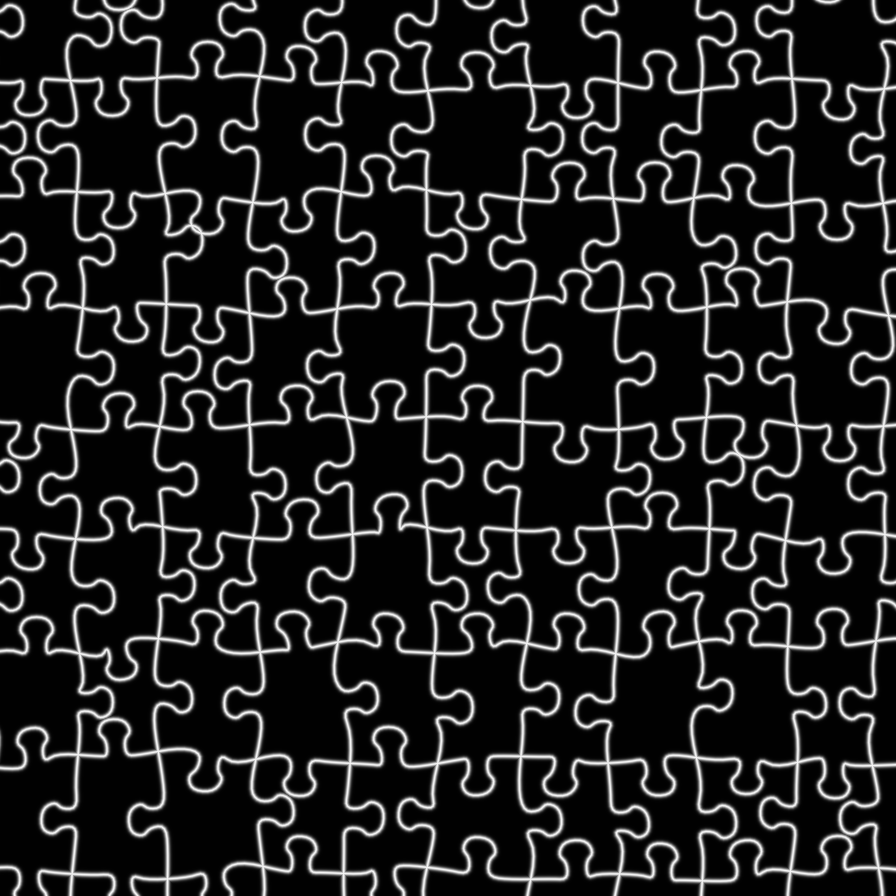
This pattern is drawn by a WebGL 2 fragment shader. Its source:

```glsl
#version 300 es
precision highp float;
// Jigsaw puzzle: soft white outlines of irregular interlocking pieces on black.

uniform vec2 u_resolution;
out vec4 outColor;

const vec2 CELL = vec2(0.0997, 0.126);
const vec2 ORIGIN = vec2(0.085, 0.026);

vec2 hash2(vec2 p) {
  vec3 q = fract((p.xyx + 37.0) * vec3(0.1031, 0.1030, 0.0973));
  q += dot(q, q.yzx + 33.33);
  return fract((q.xx + q.yz) * q.zy);
}

// Jittered corner where four pieces meet
vec2 corner(vec2 id) {
  return ORIGIN + CELL * id + (hash2(id) - 0.5) * 0.019;
}

// Direction in which a cut crosses a corner, shared by both of its edges
vec2 cutTangent(vec2 id, vec2 axis) {
  vec2 slope = (hash2(id + 51.0) - 0.5) * 0.55;
  return (axis + axis.yx * dot(axis, slope)) * dot(axis, CELL) * 0.24;
}

float segmentDistance(vec2 p, vec2 a, vec2 b) {
  vec2 ap = p - a, ab = b - a;
  return length(ap - ab * clamp(dot(ap, ab) / dot(ab, ab), 0.0, 1.0));
}

// Distance to a knobbed edge, a clamped quadratic B-spline
float edgeDistance(vec2 p, vec2 id, vec2 axis) {
  vec2 a = corner(id), b = corner(id + axis);
  if (distance(p, 0.5 * (a + b)) > 0.5 * distance(a, b) + 0.02) return 1.0;

  vec2 rnd = hash2(id * 1.7 + axis * 19.0 + 7.0);
  vec2 shape = hash2(id + axis * 83.0 + 11.0);
  float size = mix(0.037, 0.041, shape.x);
  float lean = (shape.y - 0.5) * 0.3;
  vec2 along = normalize(b - a) * size;
  vec2 outward = vec2(-along.y, along.x) * (rnd.x < 0.5 ? -1.0 : 1.0);
  vec2 middle = mix(a, b, 0.5 + (rnd.y - 0.5) * 0.07);

  // Half of the knob: foot, neck, cheek, top
  vec2 knob[4] = vec2[4](vec2(0.27, -0.07), vec2(0.26, 0.40),
                         vec2(0.50, 0.62), vec2(0.30, 1.0));
  vec2 c[12];
  c[0] = a;
  c[1] = a + cutTangent(id, axis);
  c[10] = b - cutTangent(id + axis, axis);
  c[11] = b;
  for (int i = 0; i < 4; i++) {
    vec2 k = knob[i];
    vec2 base = middle + outward * k.y + along * lean * k.y;
    c[2 + i] = base - along * k.x;
    c[9 - i] = base + along * k.x;
  }

  float d = 1.0;
  vec2 last = a;
  for (int i = 1; i <= 10; i++) {
    vec2 start = i == 1 ? a : 0.5 * (c[i - 1] + c[i]);
    vec2 end = i == 10 ? b : 0.5 * (c[i] + c[i + 1]);
    for (int s = 1; s <= 4; s++) {
      float t = float(s) / 4.0;
      vec2 next = mix(mix(start, c[i], t), mix(c[i], end, t), t);
      d = min(d, segmentDistance(p, last, next));
      last = next;
    }
  }
  return d;
}

void main() {
  float side = min(u_resolution.x, u_resolution.y);
  vec2 p = gl_FragCoord.xy / side;
  vec2 cell = floor((p - ORIGIN) / CELL);

  // Nearest cut among the edges around this cell
  float d = 1.0;
  for (int y = -1; y <= 1; y++) {
    for (int x = -1; x <= 1; x++) {
      vec2 id = cell + vec2(x, y);
      d = min(d, edgeDistance(p, id, vec2(1.0, 0.0)));
      d = min(d, edgeDistance(p, id, vec2(0.0, 1.0)));
    }
  }

  // Bright core fading into a narrow halo
  float width = max(0.00255, 0.8 / side);
  float line = exp(-pow(d / width, 1.7));
  outColor = vec4(vec3(mix(0.005, 0.96, line)), 1.0);
}
```
